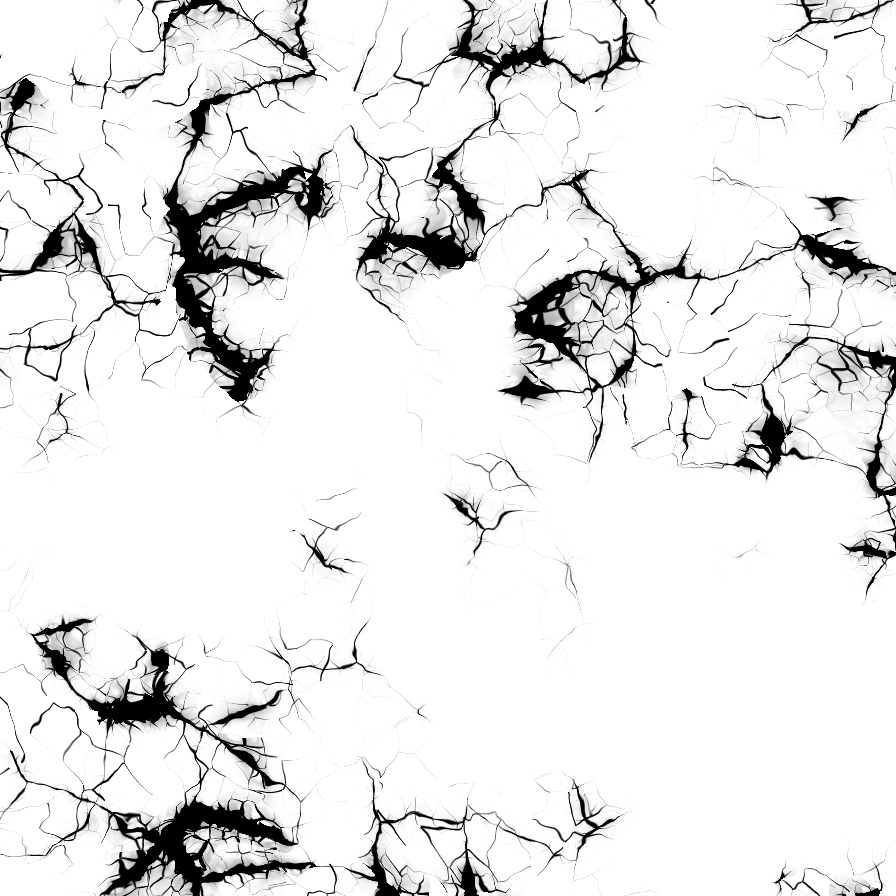
Reproduce this texture procedurally as a Shadertoy shader.

```glsl
float hash(vec2 p) {
    vec3 q = fract(p.xyx * 0.1031);
    q += dot(q, q.yzx + 33.33);
    return fract((q.x + q.y) * q.z);
}

vec2 hash2(vec2 p) {
    return vec2(hash(p), hash(p + 71.7));
}

float noise(vec2 p) {
    vec2 i = floor(p), f = fract(p);
    f = f * f * (3.0 - 2.0 * f);
    return mix(mix(hash(i), hash(i + vec2(1, 0)), f.x),
               mix(hash(i + vec2(0, 1)), hash(i + vec2(1, 1)), f.x), f.y);
}

float ridge(vec2 p) {
    return 1.0 - abs(2.0 * noise(p) - 1.0);
}

vec2 warp(vec2 p, float frequency, float amount) {
    vec2 q = p * frequency;
    return p + amount * (vec2(noise(q + 13.1), noise(q + 57.9)) - 0.5);
}

// Cell network: x = distance to the nearest edge, y = random value of that edge
vec2 network(vec2 p, float scale, float seed) {
    vec2 q = p * scale + seed;
    vec2 base = floor(q), nearCell = base, nearPoint = vec2(0.0);
    float best = 1e3;
    for (int j = -1; j <= 1; j++)
    for (int i = -1; i <= 1; i++) {
        vec2 cell = base + vec2(i, j);
        vec2 r = cell + hash2(cell) - q;
        if (dot(r, r) < best) {
            best = dot(r, r);
            nearCell = cell;
            nearPoint = r;
        }
    }
    float edge = 1e3, id = 0.0;
    for (int j = -2; j <= 2; j++)
    for (int i = -2; i <= 2; i++) {
        if (i == 0 && j == 0) continue;
        vec2 cell = nearCell + vec2(i, j);
        vec2 r = cell + hash2(cell) - q;
        float d = dot(0.5 * (nearPoint + r), normalize(r - nearPoint));
        if (d < edge) {
            edge = d;
            id = hash(cell + nearCell + 5.3);
        }
    }
    return vec2(edge / scale, id);
}

// Antialiased line that fades once it is thinner than a pixel
float line(float d, float halfWidth, float pixel) {
    return clamp((halfWidth - d) / pixel + 0.5, 0.0, 1.0)
         * clamp(2.0 * halfWidth / pixel, 0.0, 1.0);
}

void mainImage(out vec4 fragColor, in vec2 fragCoord) {
    float pixel = 1.0 / iResolution.y;
    vec2 uv = fragCoord * pixel + 3.0;

    // Jagged domain
    vec2 p = warp(uv, 9.0, 0.035);
    p = warp(p, 38.0, 0.011);
    p = warp(p, 110.0, 0.0045);

    // Clusters, local thickness and fibrous grain
    float cluster = 0.7 * noise(uv * 5.0 + 4.0) + 0.3 * noise(uv * 11.0 + 8.0);
    float presence = smoothstep(0.44, 0.64, cluster);
    float thick = smoothstep(0.45, 0.88, noise(uv * 14.0 + 20.0));
    float fibre = 0.55 * ridge(p * 48.0) + 0.45 * ridge(p * 115.0 + 9.0);

    // Main cracks
    vec2 crack = network(p, 10.0, 0.0);
    float width = presence * smoothstep(0.12, 0.45, crack.y)
                * (0.0013 + 0.0115 * thick);
    float ink = line(crack.x, width * (0.35 + 1.3 * fibre * fibre), pixel);

    // Side branches fading away from the main cracks
    vec2 branch = network(p, 25.0, 40.0);
    float branchWidth = 0.0013 * presence * smoothstep(0.2, 0.8, branch.y)
                      * exp(-crack.x / 0.028);
    float branches = line(branch.x, branchWidth, pixel);

    // Spiky hairs tapering out of the thick parts
    vec2 hair = network(p, 58.0, 90.0);
    float hairWidth = 0.55 * width * hair.y
                    * exp(-crack.x / (0.005 + 1.4 * width));
    float hairs = line(hair.x, hairWidth, pixel);

    // Grey smoky fringe
    float fringe = 0.65 * exp(-crack.x / (1.8 * width + 0.0008))
                 * smoothstep(0.3, 0.9, fibre) * smoothstep(0.0, 0.004, width);

    float light = (1.0 - ink) * (1.0 - branches) * (1.0 - hairs) * (1.0 - fringe);
    fragColor = vec4(vec3(light), 1.0);
}
```
